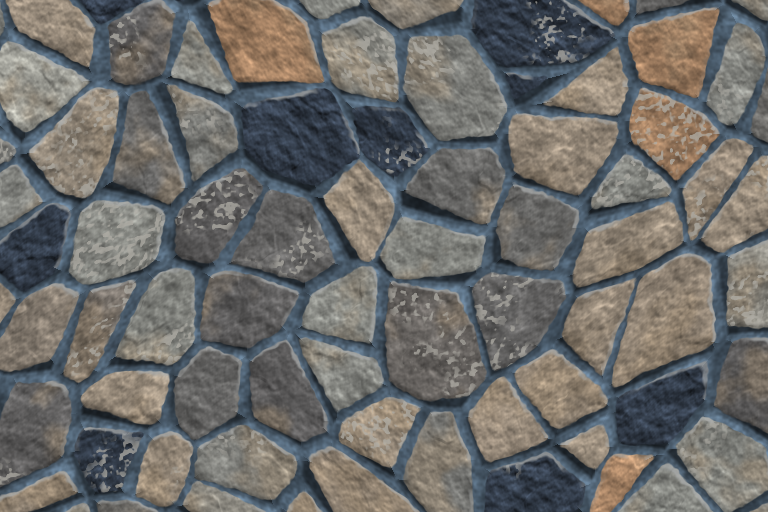
This texture is drawn by a Shadertoy shader. Its source:

```glsl
float hash(vec2 p) {
    return fract(sin(dot(p, vec2(127.1, 311.7))) * 43758.5453);
}

float noise(vec2 p) {
    vec2 i = floor(p), f = fract(p);
    f = f * f * (3.0 - 2.0 * f);
    return mix(mix(hash(i), hash(i + vec2(1, 0)), f.x),
               mix(hash(i + vec2(0, 1)), hash(i + vec2(1, 1)), f.x), f.y);
}

float fbm(vec2 p) {
    float sum = 0.0, amp = 0.533;
    for (int i = 0; i < 4; i++) {
        sum += amp * noise(p);
        p = mat2(1.6, 1.2, -1.2, 1.6) * p + 7.3;
        amp *= 0.5;
    }
    return sum;
}

float smoothMin(float a, float b, float k) {
    float h = max(k - abs(a - b), 0.0) / k;
    return min(a, b) - 0.25 * h * h * k;
}

// Stone centre and size weight for one grid cell
vec3 site(vec2 cell) {
    vec2 jitter = vec2(hash(cell), hash(cell + 17.3)) - 0.5;
    return vec3(cell + 0.5 + 0.92 * jitter, 0.36 * hash(cell + 5.7));
}

// Rough split surface with a few broken ledges
float rockHeight(vec2 p) {
    return fbm(p * 6.0) + 0.15 * smoothstep(0.5, 0.55, fbm(p * 1.7));
}

vec3 stoneColor(vec2 id, vec2 p, vec2 light) {
    float kind = hash(id + 3.1);
    vec2 q = p + 9.0 * vec2(hash(id + 1.9), hash(id + 8.4));

    // Base tint
    vec3 color = mix(vec3(0.35, 0.345, 0.345), vec3(0.51, 0.515, 0.495),
                     smoothstep(0.05, 0.7, hash(id + 2.2)));
    color = mix(color, vec3(0.585, 0.53, 0.465), 0.9 * smoothstep(0.52, 0.85, hash(id + 6.6)));
    if (kind > 0.94) color = vec3(0.61, 0.48, 0.37);
    else if (kind > 0.86) color = vec3(0.62, 0.62, 0.59);
    bool slate = kind < 0.08;
    if (slate) color = vec3(0.19, 0.225, 0.275);

    // Rusty stains and mottling
    float stain = smoothstep(0.5, 0.75, fbm(q * 1.6));
    if (!slate) color = mix(color, vec3(0.57, 0.5, 0.41), 0.5 * stain);
    color *= 0.76 + 0.5 * fbm(q * 3.5);

    // Relief and fine grain
    float relief = rockHeight(q) - rockHeight(q + 0.035 * light);
    color *= 1.0 + (slate ? 2.2 : 1.1) * relief;
    color *= 0.86 + 0.16 * noise(q * 17.0) + 0.14 * noise(q * 31.0);

    // Pale lichen flecks
    float flecks = smoothstep(0.52, 0.68, noise(q * 15.0) * 0.6 + noise(q * 27.0) * 0.4);
    float patches = smoothstep(0.46, 0.62, fbm(q * 1.4 + 4.0)) * step(0.62, hash(id + 11.0));
    return mix(color, vec3(0.69, 0.68, 0.65), 0.75 * flecks * patches);
}

void mainImage(out vec4 fragColor, in vec2 fragCoord) {
    float pixel = 6.4 / iResolution.y;
    vec2 uv = fragCoord * pixel;
    vec2 p = uv + 0.24 * sin(0.95 * uv.yx + vec2(0.6, 2.1)) + 20.0;
    vec2 light = normalize(vec2(0.4, 1.0));

    // Owning stone: weighted Voronoi cell
    vec2 id = vec2(0);
    vec3 own = vec3(0);
    float best = 1e5;
    for (int y = -2; y <= 2; y++)
    for (int x = -2; x <= 2; x++) {
        vec2 cell = floor(p) + vec2(x, y);
        vec3 s = site(cell);
        float power = dot(p - s.xy, p - s.xy) - s.z;
        if (power < best) { best = power; id = cell; own = s; }
    }

    // Straight sides, each tilted and set back by its own amount
    float face = 1e3, nearest = 1e3, joint = 1e3;
    vec2 normal = vec2(0, 1);
    for (int y = -2; y <= 2; y++)
    for (int x = -2; x <= 2; x++) {
        if (x == 0 && y == 0) continue;
        vec2 cell = id + vec2(x, y);
        vec3 other = site(cell);
        vec2 axis = other.xy - own.xy;
        float span = length(axis);
        axis /= span;
        float reach = 0.5 * (span + (own.z - other.z) / span);
        float side = reach - dot(p - own.xy, axis);
        float tilt = 0.32 * (hash(id * 3.1 + cell) - 0.5);
        vec2 n = normalize(axis + tilt * vec2(-axis.y, axis.x));
        float d = dot(n, own.xy + axis * reach - p) - mix(0.02, 0.1, hash(id + cell * 2.3));
        d = min(d, side - 0.02);
        joint = min(joint, side);
        face = smoothMin(face, d, 0.07);
        if (d < nearest) { nearest = d; normal = n; }
    }
    face += 0.05 * (fbm(p * 4.5) - 0.5) + 0.025 * (noise(p * 16.0) - 0.5);
    float facing = dot(normal, light);

    // Blue mortar, shaded below stones and lit above them
    vec3 mortar = vec3(0.28, 0.345, 0.405) * (0.62 + 0.75 * fbm(p * 5.0));
    mortar *= 0.85 + 0.3 * noise(p * 24.0);
    float shade = facing * smoothstep(0.0, 0.06, joint);
    mortar *= 1.0 + (shade < 0.0 ? 0.6 : 0.3) * shade;

    // Stone with darkened underside and broken pale rim
    vec3 stone = stoneColor(id, p, light);
    stone *= 1.0 + 0.22 * min(facing, 0.0) * (1.0 - smoothstep(0.0, 0.07, face));
    float rim = 1.0 - smoothstep(0.015, 0.055, face + 0.05 * (noise(p * 9.0) - 0.5));
    rim *= smoothstep(-0.3, 0.7, facing) * smoothstep(0.3, 0.6, fbm(p * 3.0 + 2.0));
    stone = mix(stone, vec3(0.66, 0.67, 0.67), 0.75 * rim);

    float cover = smoothstep(-pixel, pixel, face);
    fragColor = vec4(mix(mortar, stone, cover), 1.0);
}
```
